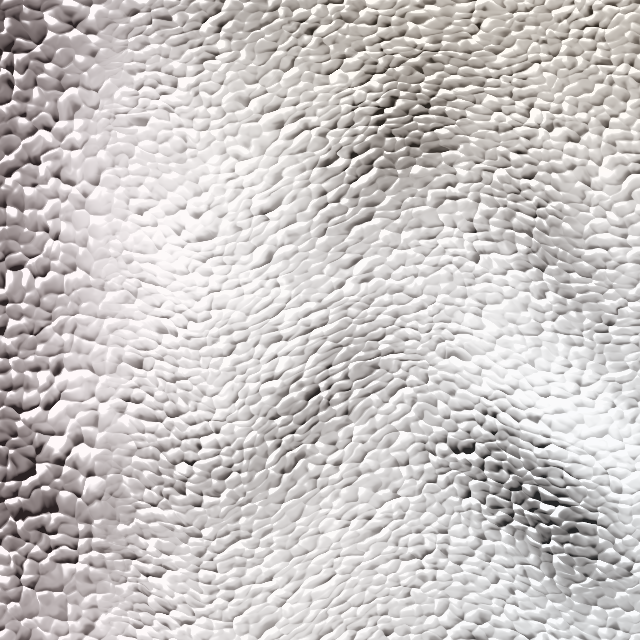
Reproduce this texture procedurally as a Shadertoy shader.

```glsl
// Hammered silver glass: small wavy pebbles refracting soft light and dark patches.

const float BASE_TONE = 0.855;
const float PATCH_STRENGTH = 0.88;
const vec2  PEBBLES = vec2(47.0, 67.0);        // pebbles across and up the canvas
const vec2  EDGE_PEBBLES = vec2(42.0, 43.0);   // rounder pebbles along the left edge
const float GROOVE_SHARPNESS = 19.0;
const float ROUGHNESS = 0.42;                  // breaks the grooves into short marks
const float TILT = 0.04;                       // rows rise to the middle right, then fall
const float REFRACTION = 0.045;
const float RELIEF = 0.24;
const float DARK_RELIEF = 0.95;                // extra relief where the glass is dark
const float GLINT = 0.6;
const vec2  LIGHT_DIR = vec2(-0.5, 0.87);
const vec3  SHADOW_TINT = vec3(1.06, 0.98, 0.95);
const vec3  BRIGHT_TINT = vec3(1.005, 0.995, 0.993);
const vec3  MAUVE = vec3(0.010, -0.010, 0.0);
const vec3  BEIGE = vec3(0.014, 0.004, -0.022);
const vec3  COOL = vec3(-0.014, 0.002, 0.010);

// Soft patches: centre and radii, then angle and change of tone
const int PATCHES = 12;
const vec4 PATCH_AREA[PATCHES] = vec4[PATCHES](
    vec4(-0.02, 0.60, 0.11, 0.90), vec4(0.00, 1.02, 0.16, 0.22),
    vec4(0.08, 0.22, 0.17, 0.13),  vec4(0.42, 1.00, 0.28, 0.12),
    vec4(0.62, 0.79, 0.15, 0.08),  vec4(0.98, 0.96, 0.28, 0.18),
    vec4(0.86, 0.62, 0.19, 0.065), vec4(0.51, 0.39, 0.14, 0.06),
    vec4(0.83, 0.22, 0.15, 0.07),  vec4(0.28, 0.62, 0.16, 0.22),
    vec4(0.88, 0.38, 0.24, 0.08),  vec4(0.36, 0.25, 0.16, 0.08));
const vec2 PATCH_LOOK[PATCHES] = vec2[PATCHES](
    vec2(0.0, -0.34), vec2(0.0, -0.18), vec2(0.0, -0.18), vec2(0.0, -0.19),
    vec2(0.8, -0.30), vec2(0.0, -0.15), vec2(-1.0, -0.20), vec2(0.7, -0.19),
    vec2(-0.8, -0.46), vec2(0.0, 0.11), vec2(-0.6, 0.14), vec2(0.1, -0.11));

vec2 hash2(vec2 p) {
    p = vec2(dot(p, vec2(127.1, 311.7)), dot(p, vec2(269.5, 183.3)));
    return fract(sin(p) * 43758.5453);
}

vec2 noise2(vec2 p) {
    vec2 cell = floor(p), f = fract(p);
    f = f * f * (3.0 - 2.0 * f);
    vec2 low = mix(hash2(cell), hash2(cell + vec2(1, 0)), f.x);
    vec2 high = mix(hash2(cell + vec2(0, 1)), hash2(cell + vec2(1, 1)), f.x);
    return mix(low, high, f.y) - 0.5;
}

// Slope of rounded pebbles: blended offset from the nearest pebble centres
vec2 pebbleSlope(vec2 p) {
    p += 0.6 * noise2(p * 0.8) + 0.25 * noise2(p * 1.9 + 5.0);
    vec2 cell = floor(p), f = fract(p), slope = vec2(0.0);
    float total = 0.0;
    for (int y = -1; y <= 1; y++) {
        for (int x = -1; x <= 1; x++) {
            vec2 g = vec2(x, y);
            vec2 away = f - g - (0.06 + 0.88 * hash2(cell + g));
            float weight = exp(-GROOVE_SHARPNESS * dot(away, away));
            slope += weight * away;
            total += weight;
        }
    }
    vec2 rough = noise2(p * 1.7 + 31.0) + 0.5 * noise2(p * 3.3 + 57.0);
    return slope / max(total, 1e-9) + ROUGHNESS * rough;
}

// Blurred scene behind the glass
float sceneTone(vec2 uv) {
    float tone = BASE_TONE;
    for (int i = 0; i < PATCHES; i++) {
        vec2 d = uv - PATCH_AREA[i].xy;
        float c = cos(PATCH_LOOK[i].x), s = sin(PATCH_LOOK[i].x);
        d = vec2(c * d.x + s * d.y, c * d.y - s * d.x) / PATCH_AREA[i].zw;
        tone += PATCH_STRENGTH * PATCH_LOOK[i].y * exp(-dot(d, d));
    }
    return tone;
}

void mainImage(out vec4 fragColor, in vec2 fragCoord) {
    vec2 uv = fragCoord / iResolution.xy;

    // Wavy rows of pebbles, level along the top and the left edge
    vec2 bent = uv + 0.03 * noise2(uv * 5.0) + 0.008 * noise2(uv * 17.0);
    float level = smoothstep(0.15, 0.35, uv.x) * (1.0 - smoothstep(0.6, 1.0, uv.y));
    bent.y -= TILT * level * cos(9.0 * (uv.x - 0.65));
    vec2 slope = mix(pebbleSlope(bent * EDGE_PEBBLES), pebbleSlope(bent * PEBBLES),
                     smoothstep(0.14, 0.22, uv.x));

    // Refracted scene with patchy unevenness
    vec2 seen = uv + REFRACTION * slope + 0.05 * noise2(uv * 9.0);
    float tone = sceneTone(seen) + 0.05 * noise2(uv * 11.0 + 7.0).x;
    float dark = clamp(1.0 - sceneTone(uv), 0.0, 1.0);

    // Nearly flat pebble tops; steep rims give short dark and bright marks
    float lit = dot(slope, LIGHT_DIR);
    float patchy = 1.0 + 1.1 * noise2(uv * 27.0 + 3.0).y;
    float shade = lit * (0.2 + 2.1 * min(abs(lit), 0.5)) * patchy;
    tone += shade * (RELIEF + DARK_RELIEF * dark);
    tone += GLINT * dark * smoothstep(0.28, 0.55, lit);
    tone = clamp(tone, 0.15, 0.985);

    // Near-neutral silver with faint regional casts
    vec3 color = tone * mix(SHADOW_TINT, BRIGHT_TINT, smoothstep(0.1, 0.95, tone));
    color += MAUVE * (1.0 - smoothstep(0.0, 0.45, uv.x));
    color += BEIGE * smoothstep(0.55, 1.0, uv.y) * smoothstep(0.1, 0.7, uv.x);
    color += COOL * smoothstep(0.5, 0.9, uv.x) * (1.0 - smoothstep(0.2, 0.8, uv.y));
    fragColor = vec4(clamp(color, 0.0, 1.0), 1.0);
}
```
